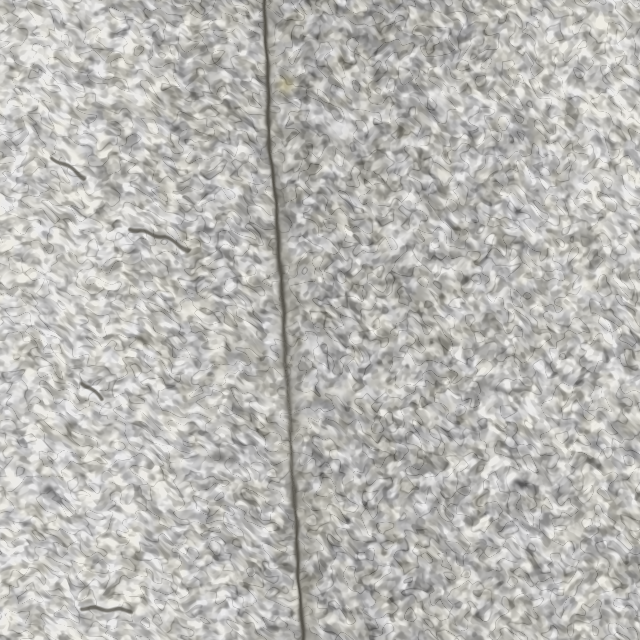
Give the GLSL for this texture, as a Shadertoy shader.

```glsl
// Pale granite split by one thin, slightly leaning dark joint.
// Smoothed cellular noise, stretched along the stone's grain, gives the mottling;
// broad gradients shade the two slabs, and short cracks and chips lie on top.

#define GRAIN_SCALE 86.0
#define GRAIN_SOFTNESS 5.0
#define GRAIN_CONTRAST 0.32
#define FINE_CONTRAST 0.24
#define VEIN_DEPTH 0.14
#define VEIN_WIDTH 0.06
#define LEFT_ANGLE -0.45
#define RIGHT_ANGLE -0.75
#define JOINT_WIDTH 0.0040
#define TINT_AMOUNT 0.035
#define JOINT_COLOR vec3(0.31, 0.30, 0.27)
#define WARM_CAST vec3(0.006, 0.002, -0.012)

vec3 hash3(vec2 p) {
    vec3 q = fract(vec3(p.xyx) * vec3(0.1031, 0.1030, 0.0973));
    q += dot(q, q.yxz + 33.33);
    return fract((q.xxy + q.yzz) * q.zyx);
}

// Random cell values blended by distance to each cell's point.
float cellular(vec2 p) {
    vec2 cell = floor(p), local = p - cell;
    float sum = 0.0, total = 0.0;
    for (int j = -1; j <= 1; j++)
    for (int i = -1; i <= 1; i++) {
        vec2 offset = vec2(i, j);
        vec3 h = hash3(cell + offset + 200.0);
        vec2 d = offset + h.xy - local;
        float weight = exp(-GRAIN_SOFTNESS * dot(d, d));
        sum += weight * h.z;
        total += weight;
    }
    return sum / total;
}

mat2 rotation(float a) {
    return mat2(cos(a), -sin(a), sin(a), cos(a));
}

float blob(vec2 p, vec2 center, vec2 size) {
    vec2 d = (p - center) / size;
    return exp(-dot(d, d));
}

float segment(vec2 p, vec2 a, vec2 b) {
    vec2 ab = b - a;
    return length(p - a - ab * clamp(dot(p - a, ab) / dot(ab, ab), 0.0, 1.0));
}

float jointX(float y) {
    float bend = 0.005 * exp(-pow((y - 0.79) / 0.10, 2.0));
    return 0.473 - 0.060 * y - bend + 0.0010 * sin(y * 37.0 + 1.0) + 0.0007 * sin(y * 113.0);
}

// Broad lightness of the two slabs.
float slabTone(vec2 p, float right) {
    float left = 0.768 - 0.080 * smoothstep(0.12, 0.42, p.x);
    left -= 0.035 * blob(p, vec2(0.25, 0.88), vec2(0.14, 0.20));
    left += 0.015 * blob(p, vec2(0.33, 0.08), vec2(0.14, 0.18));
    float other = 0.660 + 0.050 * smoothstep(0.48, 1.0, p.x);
    other += 0.045 * blob(p, vec2(1.0, 0.77), vec2(0.22, 0.25));
    other -= 0.020 * blob(p, vec2(0.56, 0.95), vec2(0.20, 0.14));
    return mix(left, other, right);
}

// Mottled light and dark minerals, centered on zero.
float grain(vec2 p, float right) {
    vec2 w = p + 0.006 * sin(p.yx * vec2(37.0, 43.0) + vec2(0.4, 2.1));
    w += 0.0022 * sin(p.yx * vec2(137.0, 149.0) + 3.0 * sin(p * 23.0));
    vec2 q = rotation(mix(LEFT_ANGLE, RIGHT_ANGLE, right)) * w;
    q *= GRAIN_SCALE * mix(vec2(0.80, 1.22), vec2(0.90, 1.10), right);
    float coarse = cellular(q) - 0.5;
    float fine = cellular(q * 1.8 + 17.0) - 0.5;
    float vein = exp(-pow((cellular(q * 0.9 + 41.0) - 0.46) / VEIN_WIDTH, 2.0));
    return GRAIN_CONTRAST * coarse + FINE_CONTRAST * fine - VEIN_DEPTH * (vein - 0.30);
}

// Short cracks, given as start and end points.
float cracks(vec2 p) {
    vec4 lines[5] = vec4[5](
        vec4(0.205, 0.643, 0.258, 0.629), vec4(0.258, 0.629, 0.295, 0.608),
        vec4(0.083, 0.753, 0.133, 0.722), vec4(0.130, 0.050, 0.205, 0.046),
        vec4(0.130, 0.402, 0.158, 0.377));
    vec2 w = p + 0.002 * sin(p.yx * 160.0);
    float dark = 0.0;
    for (int i = 0; i < 5; i++)
        dark = max(dark, 1.0 - smoothstep(0.0008, 0.0052, segment(w, lines[i].xy, lines[i].zw)));
    return dark;
}

// Chips: position, radius and signed lightness; returns lightness and coverage.
vec2 chips(vec2 p) {
    vec4 spots[11] = vec4[11](
        vec4(0.800, 0.254, 0.013, 0.24), vec4(0.814, 0.245, 0.010, -0.42),
        vec4(0.638, 0.632, 0.010, 0.24), vec4(0.534, 0.388, 0.013, 0.20),
        vec4(0.525, 0.798, 0.014, 0.18), vec4(0.684, 0.854, 0.013, 0.20),
        vec4(0.653, 0.778, 0.012, 0.20), vec4(0.076, 0.235, 0.010, -0.32),
        vec4(0.224, 0.469, 0.010, -0.32), vec4(0.345, 0.288, 0.014, -0.24),
        vec4(0.918, 0.622, 0.013, -0.22));
    vec2 chip = vec2(0.0);
    for (int i = 0; i < 11; i++) {
        float cover = blob(p, spots[i].xy, spots[i].z * vec2(1.1, 0.75));
        chip += cover * vec2(spots[i].w, 1.0);
    }
    return chip;
}

void mainImage(out vec4 fragColor, in vec2 fragCoord) {
    vec2 p = fragCoord / iResolution.xy;
    float side = p.x - jointX(p.y);
    float right = smoothstep(-0.002, 0.002, side);

    vec2 chip = chips(p + 0.002 * sin(p.yx * 310.0));
    float tone = slabTone(p, right) + grain(p, right) * (1.0 - 0.7 * min(chip.y, 1.0)) + chip.x;
    vec3 color = vec3(clamp(tone, 0.34, 0.92)) + WARM_CAST;
    float tint = cellular(p * 48.0 + 90.0) - 0.5;
    color += TINT_AMOUNT * tint * vec3(0.4, 0.2, -1.0);
    color += vec3(0.05, 0.03, -0.08) * blob(p, vec2(0.445, 0.867), vec2(0.014));
    color = mix(color, JOINT_COLOR, 0.75 * cracks(p));

    // Brown stain beside the joint, then its soft, ragged dark core.
    color = mix(color, vec3(0.59, 0.58, 0.54), 0.40 * exp(-pow((side - 0.006) / 0.016, 2.0)));
    float ragged = 0.5 + cellular(vec2(3.0, p.y * 60.0));
    float faded = exp(-pow((p.y - 0.34) / 0.13, 2.0));
    float core = exp(-pow(side / (JOINT_WIDTH * ragged), 2.0));
    color = mix(color, JOINT_COLOR, (0.94 - 0.30 * faded) * core);
    fragColor = vec4(color, 1.0);
}
```
